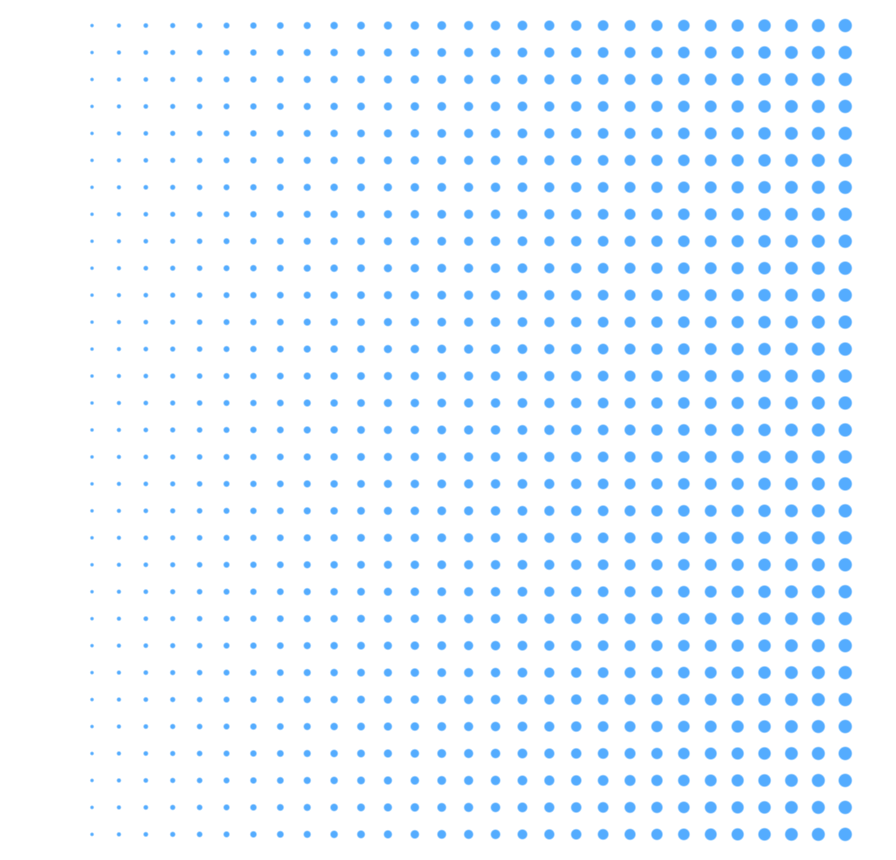
Give the GLSL for this pattern, as a Shadertoy shader.

```glsl
// A square grid of sky-blue dots on white, growing from specks at left to discs at right.
void mainImage(out vec4 fragColor, in vec2 fragCoord)
{
    // Canvas units: height is 1
    vec2 p = fragCoord / iResolution.y;
    float pixel = 1.0 / iResolution.y;

    // Nearest dot of the 29 by 31 grid
    vec2 firstDot = vec2(0.1070, 0.0298);
    vec2 pitch = vec2(0.03128, 0.03135);
    vec2 cell = clamp(round((p - firstDot) / pitch), vec2(0.0), vec2(28.0, 30.0));
    float dist = length(p - firstDot - cell * pitch);

    // Dot size rises with the column
    float radius = 0.0019 + 0.0058 * pow(cell.x / 28.0, 0.8);
    float softness = max(0.7 * pixel, 0.0013);
    float coverage = 1.0 - smoothstep(radius - softness, radius + softness, dist);

    vec3 skyBlue = vec3(0.33, 0.675, 1.0);
    fragColor = vec4(mix(vec3(1.0), skyBlue, coverage), 1.0);
}
```
